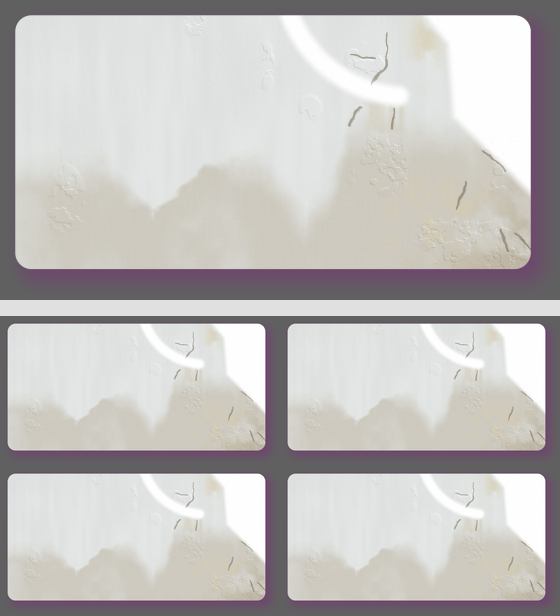
Top: one tile. Bottom: repeated 2 by 2.
This texture is drawn by a Shadertoy shader. Its source:

```glsl
const vec2 CANVAS = vec2(1.8686, 1.0);       // working units: canvas heights
const vec3 BACKDROP = vec3(0.378, 0.375, 0.378);
const vec3 PURPLE = vec3(0.44, 0.26, 0.44);
const vec3 PLASTER = vec3(0.878, 0.89, 0.882);
const vec3 SHADE = vec3(0.805, 0.79, 0.75);
const vec3 UMBER = vec3(0.72, 0.69, 0.62);
const vec3 OCHRE = vec3(0.84, 0.80, 0.69);
const vec3 GROOVE = vec3(0.42, 0.36, 0.28);
const vec3 SUNLIGHT = vec3(0.995);
const vec2 CARD_CENTER = vec2(0.911, 0.526);
const vec2 CARD_HALF = vec2(0.860, 0.423);
const float CARD_RADIUS = 0.054;
const vec2 SHADOW_OFFSET = vec2(0.03, -0.03);
const float SHADOW_BLUR = 0.07;
const vec2 RELIEF_STEP = vec2(0.0012, 0.0014);
const float RELIEF_GAIN = 0.11;

// Flaking areas: center, radii
const vec4 FLAKES[9] = vec4[9](
    vec4(0.23, 0.33, 0.07, 0.13), vec4(1.27, 0.45, 0.10, 0.10),
    vec4(0.89, 0.78, 0.03, 0.08), vec4(0.65, 0.93, 0.04, 0.05),
    vec4(1.67, 0.46, 0.08, 0.10), vec4(1.52, 0.20, 0.13, 0.09),
    vec4(1.22, 0.80, 0.07, 0.05), vec4(1.04, 0.64, 0.04, 0.04),
    vec4(1.70, 0.17, 0.07, 0.10));
// Cracks: start, end
const vec4 CRACKS[9] = vec4[9](
    vec4(1.293, 0.89, 1.285, 0.768), vec4(1.285, 0.768, 1.249, 0.72),
    vec4(1.207, 0.634, 1.166, 0.573), vec4(1.17, 0.81, 1.256, 0.81),
    vec4(1.317, 0.634, 1.31, 0.566), vec4(1.549, 0.39, 1.524, 0.305),
    vec4(1.659, 0.232, 1.695, 0.159), vec4(1.72, 0.22, 1.768, 0.166),
    vec4(1.62, 0.50, 1.683, 0.427));

float hash(vec2 c) { return fract(sin(dot(c, vec2(127.1, 311.7))) * 43758.55); }

// Value noise that wraps over the canvas; cells are whole numbers
float noise(vec2 uv, vec2 cells) {
    vec2 q = uv * cells, i = floor(q), f = q - i;
    f = f * f * (3.0 - 2.0 * f);
    vec2 a = mod(i, cells), b = mod(i + 1.0, cells);
    return mix(mix(hash(a), hash(vec2(b.x, a.y)), f.x),
               mix(hash(vec2(a.x, b.y)), hash(b), f.x), f.y);
}

float fbm(vec2 uv, vec2 cells) {
    float sum = 0.0, amp = 0.533;
    for (int i = 0; i < 4; i++) {
        sum += amp * noise(uv, cells);
        cells *= 2.0;
        amp *= 0.5;
    }
    return sum;
}

float roundedBox(vec2 p, vec2 halfSize, float r) {
    vec2 q = abs(p) - halfSize + r;
    return length(max(q, 0.0)) + min(max(q.x, q.y), 0.0) - r;
}

float blob(vec2 p, vec2 center, vec2 radii) {
    vec2 q = (p - center) / radii;
    return exp(-dot(q, q));
}

float cracks(vec2 uv) {
    vec2 wobble = vec2(fbm(uv, vec2(30, 16)), fbm(uv + 0.37, vec2(30, 16))) - 0.5;
    vec2 p = uv * CANVAS + 0.035 * wobble;
    float width = 0.002 + 0.007 * noise(uv, vec2(45, 24));
    float d = 1.0;
    for (int i = 0; i < 9; i++) {
        vec2 a = p - CRACKS[i].xy, b = CRACKS[i].zw - CRACKS[i].xy;
        d = min(d, length(a - b * clamp(dot(a, b) / dot(b, b), 0.0, 1.0)));
    }
    return 1.0 - smoothstep(0.2 * width, width, d);
}

// Surface height: grain, vertical brushing, flakes and cracks
float relief(vec2 uv) {
    vec2 p = uv * CANVAS;
    float flaking = 0.0;
    for (int i = 0; i < 9; i++) flaking += blob(p, FLAKES[i].xy, FLAKES[i].zw);
    float chips = smoothstep(0.50, 0.60, fbm(uv, vec2(54, 28)));
    float patchy = smoothstep(0.25, 0.6, flaking * (0.5 + noise(uv, vec2(24, 13))));
    return 0.10 * noise(uv, vec2(225, 120)) + 0.12 * noise(uv, vec2(180, 16))
         + 0.12 * fbm(uv, vec2(60, 32)) + 0.75 * chips * patchy - 0.7 * cracks(uv);
}

// Window light: a curved ribbon and a large slanted patch
float sunlight(vec2 p) {
    vec2 hub = vec2(1.366, 1.105), tip = vec2(1.33, 0.68);
    float ribbon = p.x < tip.x ? abs(length(p - hub) - 0.427) : length(p - tip);
    float upper = dot(p - vec2(1.493, 0.854), vec2(0.772, 0.634));
    float side = dot(p - vec2(1.493, 0.854), vec2(0.997, 0.078));
    float lower = dot(p - vec2(1.512, 0.61), vec2(0.707));
    float slab = min(max(upper, side), lower);
    return max(1.0 - smoothstep(0.016, 0.048, ribbon), smoothstep(-0.016, 0.018, slab));
}

vec3 wall(vec2 uv) {
    vec2 p = uv * CANVAS;
    float cloud = fbm(uv, vec2(8, 4)), mottle = fbm(uv, vec2(30, 16));

    // Warm stain below an uneven outline
    float outline = 0.43 + 0.12 * smoothstep(1.09, 1.17, p.x)
        - 0.17 * max(0.0, 1.0 - abs(p.x - 0.51) / 0.17)
        - 0.20 * max(0.0, 1.0 - abs(p.x - 1.02) / 0.15)
        + 0.10 * (cloud - 0.5) + 0.06 * (mottle - 0.5);
    float softness = mix(0.012, 0.09, smoothstep(0.06, 0.3, abs(p.x - 0.6)));
    float stain = smoothstep(-softness, softness, outline - p.y);
    stain *= mix(0.55, 1.0, smoothstep(0.3, 0.6, cloud + 0.1 * p.x));
    vec3 color = PLASTER + 0.03 * (cloud - 0.5) + 0.02 * (noise(uv, vec2(60, 4)) - 0.5);
    color = mix(color, SHADE, stain);

    // Darker corner, ochre blooms and the smeared filler
    float corner = smoothstep(1.12, 1.6, p.x - p.y) * smoothstep(0.3, 0.62, mottle);
    color = mix(color, UMBER, 0.8 * corner);
    float bloom = blob(p, vec2(1.47, 0.27), vec2(0.2, 0.13)) + blob(p, vec2(1.42, 0.87), vec2(0.05, 0.1));
    color = mix(color, OCHRE, 0.7 * bloom * smoothstep(0.35, 0.65, mottle));
    float filler = 1.0 - smoothstep(-0.02, 0.01, roundedBox(p - vec2(1.28, 0.615), vec2(0.07, 0.06), 0.02));
    color = mix(color, OCHRE * 0.95, filler * 0.6 * noise(uv, vec2(110, 8)));

    // Light, then relief
    float sun = sunlight(p);
    color = mix(color, SUNLIGHT, sun);
    vec2 stepUv = RELIEF_STEP / CANVAS;
    float emboss = relief(uv - stepUv) - relief(uv + stepUv);
    color += RELIEF_GAIN * emboss * (1.0 - 0.7 * sun);
    return mix(color, GROOVE, 0.5 * cracks(uv) * (1.0 - 0.5 * sun));
}

void mainImage(out vec4 fragColor, in vec2 fragCoord) {
    vec2 uv = fragCoord / iResolution.xy;
    vec2 p = uv * CANVAS - CARD_CENTER;
    float edge = 0.7 / iResolution.y;
    float shadow = 1.0 - smoothstep(-SHADOW_BLUR, SHADOW_BLUR, roundedBox(p - SHADOW_OFFSET, CARD_HALF, CARD_RADIUS));
    float card = 1.0 - smoothstep(-edge, edge, roundedBox(p, CARD_HALF, CARD_RADIUS));
    vec3 color = mix(BACKDROP, PURPLE, shadow);
    fragColor = vec4(clamp(mix(color, wall(uv), card), 0.0, 1.0), 1.0);
}
```
